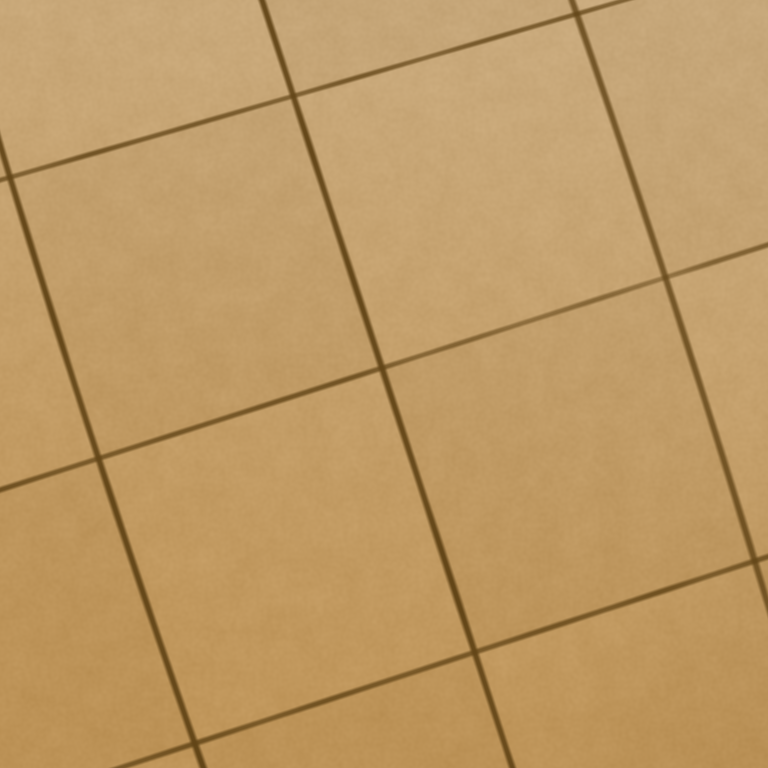
Reproduce this texture procedurally as a WebGL 2 fragment shader.

```glsl
#version 300 es
precision highp float;
// Tan square tiles on a tilted grid, with thin brown joints and soft mottling.

#define GRID_CENTRE vec2(-0.0026, 0.0208)
#define CELL_SIZE 0.388
#define UPRIGHT_HALF_WIDTH 0.0041
#define LEVEL_HALF_WIDTH 0.0033
#define WEAR_SPOT vec2(0.33, 0.13)
#define WEAR_AMOUNT 0.24
#define CHECKER_SHIFT 0.007
#define MOTTLE_AMOUNT 0.030
#define WARM_TAN vec3(0.745, 0.580, 0.345)
#define PALE_TAN vec3(0.785, 0.665, 0.490)
#define JOINT_BROWN vec3(0.385, 0.270, 0.090)

uniform vec2 u_resolution;
out vec4 fragColor;

vec2 hashGradient(vec2 cell) {
    vec3 q = fract(cell.xyx * vec3(0.1031, 0.1030, 0.0973));
    q += dot(q, q.yzx + 33.33);
    float angle = 6.2832 * fract((q.x + q.y) * q.z);
    return vec2(cos(angle), sin(angle));
}

float gradientNoise(vec2 p) {
    vec2 cell = floor(p), f = fract(p);
    vec2 s = f * f * f * (f * (f * 6.0 - 15.0) + 10.0);
    vec2 e = vec2(1.0, 0.0);
    float low = mix(dot(hashGradient(cell), f),
                    dot(hashGradient(cell + e), f - e), s.x);
    float high = mix(dot(hashGradient(cell + e.yx), f - e.yx),
                     dot(hashGradient(cell + 1.0), f - 1.0), s.x);
    return mix(low, high, s.y);
}

float mottle(vec2 p) {
    float sum = 0.0, gain = 0.5;
    for (int octave = 0; octave < 4; octave++) {
        sum += gain * gradientNoise(p + float(octave) * 17.3);
        p *= 2.1;
        gain *= 0.75;
    }
    return sum;
}

// Canvas position to tile coordinates, with a slight perspective bend.
vec2 toGrid(vec2 p) {
    vec2 g = mat2(2.4539, -0.7990, 0.8003, 2.5034) * (p - GRID_CENTRE);
    return vec2(g.x * (1.0 + 0.01 * g.y * g.y),
                g.y + 0.022 * g.y * g.y + g.x * g.y * (0.0185 + 0.0125 * g.y));
}

// Soft-edged joint: 1 on the centre line, 0.5 at the half width.
float joint(float coord, float halfWidth, float pixel) {
    float d = abs(coord - round(coord)) * CELL_SIZE;
    float soft = max(0.75 * halfWidth, pixel);
    return 1.0 - smoothstep(halfWidth - soft, halfWidth + soft, d);
}

void main() {
    float scale = min(u_resolution.x, u_resolution.y);
    vec2 p = (gl_FragCoord.xy - 0.5 * u_resolution) / scale;
    float pixel = 1.0 / scale;
    vec2 grid = toGrid(p);
    vec2 tile = floor(grid);

    // Surface: light falls from the top, tiles alternate slightly in tone.
    float sheen = smoothstep(-0.6, 0.75, p.y + 0.2 * p.x);
    vec3 color = mix(WARM_TAN, PALE_TAN, sheen);
    color += CHECKER_SHIFT * (1.0 - 2.0 * mod(tile.x + tile.y, 2.0));
    color -= 0.03 * smoothstep(0.5, 1.0, p.x - p.y);

    // Blotches and fine grain, offset from tile to tile.
    vec2 grainPos = p + tile * 3.7;
    color += MOTTLE_AMOUNT * mottle(grainPos * 22.0) * vec3(0.9, 1.0, 1.15);
    color += 0.014 * gradientNoise(grainPos * 150.0);

    // Joints: uneven width and darkness, paler around the worn spot.
    float uneven = gradientNoise(p * 9.0 + 5.0);
    vec2 toWear = p - WEAR_SPOT;
    float wear = WEAR_AMOUNT * exp(-14.0 * dot(toWear, toWear));
    float swell = 1.0 + 0.15 * uneven;
    float upright = joint(grid.x, UPRIGHT_HALF_WIDTH * swell, pixel);
    float level = joint(grid.y, LEVEL_HALF_WIDTH * swell, pixel);
    upright *= 0.96 - 0.14 * smoothstep(0.2, 1.0, grid.x) + 0.1 * uneven;
    level *= 0.80 - wear + 0.22 * uneven;
    float ink = 1.0 - (1.0 - upright) * (1.0 - level);
    color = mix(color, JOINT_BROWN, clamp(ink, 0.0, 1.0));

    fragColor = vec4(color, 1.0);
}
```
